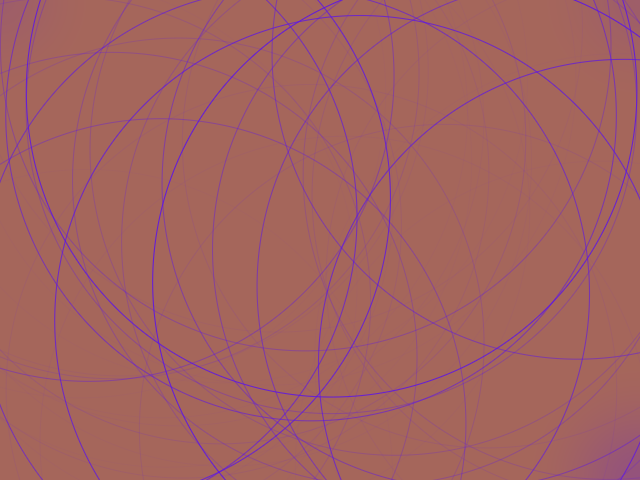
A Shadertoy shader for this background:

```glsl
// Thin violet rings of one size, scattered and overlapping on a clay-brown ground.

const float RING_COUNT = 48.0;
const float RING_RADIUS = 0.636;
const float HALF_WIDTH = 0.00115;

vec2 hash2(float n) {
    return fract(sin(n * vec2(12.99, 78.23) + vec2(1.7, 4.1)) * 4375.85);
}

// Antialiased coverage of a ring outline around the origin
float ringLine(vec2 p, float pixel) {
    float d = abs(length(p) - RING_RADIUS);
    return clamp(0.5 + (HALF_WIDTH - d) / pixel, 0.0, 1.0)
         * min(1.0, 2.0 * HALF_WIDTH / pixel + 0.1);
}

// Soft tint that gathers in one corner
float cornerHaze(vec2 p, vec2 corner, float reach) {
    float t = 1.0 - smoothstep(0.0, reach, length(p - corner));
    return t * t;
}

void mainImage(out vec4 fragColor, in vec2 fragCoord) {
    float pixel = 1.0 / iResolution.y;
    vec2 p = fragCoord * pixel;
    vec2 canvas = vec2(iResolution.x * pixel, 1.0);

    vec3 ground = vec3(0.648, 0.400, 0.356);
    vec3 ink = vec3(0.36, 0.08, 0.90);

    // Haze in the corners, strongest at the lower right
    float haze = 0.24 * cornerHaze(p, vec2(canvas.x, 0.0), 0.30)
               + 0.10 * cornerHaze(p, vec2(0.0, 1.0), 0.26)
               + 0.10 * cornerHaze(p, canvas, 0.28);
    vec3 color = mix(ground, ink, haze);

    // Rings from barely visible to strong
    for (float i = 1.0; i <= RING_COUNT; i++) {
        vec2 center = hash2(i) * canvas;
        float strength = 0.03 + 0.85 * pow(i / RING_COUNT, 3.0);
        color = mix(color, ink, strength * ringLine(p - center, pixel));
    }

    fragColor = vec4(color, 1.0);
}
```
